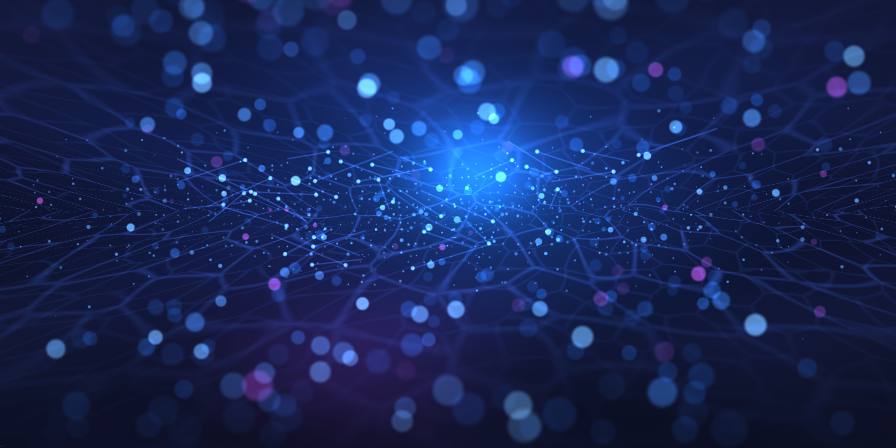
Reproduce this background procedurally as a Shadertoy shader.

```glsl
// A glowing network plane seen at a low angle with shallow focus: cellular
// strands recede to a sharp middle band, sparkles and thin links gather there,
// and hashed discs of light grow larger and softer away from the focus line.

const float FOCUS_Y = 0.53;
const vec3 NAVY = vec3(0.065, 0.082, 0.190);
const vec3 DEEP_BLUE = vec3(0.025, 0.075, 0.230);
const vec3 GLOW_BLUE = vec3(0.060, 0.360, 0.680);
const vec3 PURPLE = vec3(0.090, 0.015, 0.100);
const vec3 STRAND = vec3(0.130, 0.220, 0.470);
const vec3 AZURE = vec3(0.120, 0.430, 0.880);
const vec3 ICE = vec3(0.480, 0.800, 1.000);
const vec3 PINK = vec3(0.600, 0.220, 0.620);

vec2 hash2(float n) {
    return fract(sin(vec2(n * 12.71, n * 31.17) + 1.3) * 4375.85);
}

vec2 cellHash(vec2 c) {
    vec2 k = vec2(dot(c, vec2(127.1, 311.7)), dot(c, vec2(269.5, 183.3)));
    return fract(sin(k) * 43758.5);
}

// Gaussian falloff around a centre, with separate widths per axis.
float softSpot(vec2 p, vec2 centre, vec2 size) {
    vec2 q = (p - centre) / size;
    return exp(-dot(q, q));
}

float disc(vec2 p, vec2 centre, float radius, float blur) {
    return 1.0 - smoothstep(radius - blur, radius + blur, length(p - centre));
}

float segmentDistance(vec2 p, vec2 a, vec2 b) {
    vec2 ab = b - a;
    float t = clamp(dot(p - a, ab) / dot(ab, ab), 0.0, 1.0);
    return length(p - a - t * ab);
}

// Difference of the two nearest cell distances: zero on cell borders.
float cellBorder(vec2 q) {
    vec2 base = floor(q);
    float nearest = 9.0, second = 9.0;
    for (int j = -1; j <= 1; j++)
    for (int i = -1; i <= 1; i++) {
        vec2 c = base + vec2(i, j);
        float d = length(c + 0.1 + 0.8 * cellHash(c) - q);
        second = min(second, max(nearest, d));
        nearest = min(nearest, d);
    }
    return second - nearest;
}

// Strands on the plane; cells and line blur grow away from the focus line.
float web(vec2 p, float centreX, float density) {
    float offset = p.y - FOCUS_Y;
    float spread = 1.0 + 4.0 * abs(offset);
    vec2 q = vec2((p.x - centreX) / spread, sign(offset) * log(spread) * 0.42);
    q = q * density + 0.13 * sin(q.yx * density * 2.3 + vec2(0.0, 1.7));
    float width = 0.065 + 0.40 * abs(offset);
    return (1.0 - smoothstep(0.0, width, cellBorder(q))) * exp(-7.0 * offset * offset);
}

// One small light per grid cell, kept where its hash is below the density.
float sparkles(vec2 p, float size, float density, float px) {
    vec2 c = floor(p / size);
    vec2 h = cellHash(c);
    vec2 centre = (c + 0.25 + 0.5 * h) * size;
    float keep = step(fract(h.x * 17.3 + h.y * 7.1), density);
    float radius = size * mix(0.06, 0.17, h.y * h.y);
    return keep * disc(p, centre, radius, px) * mix(0.35, 1.0, h.x);
}

// Thin random links with bright nodes, around the middle of the plane.
vec3 links(vec2 p, vec2 centre, float px) {
    vec3 light = vec3(0.0);
    for (int i = 0; i < 38; i++) {
        float n = float(i);
        vec2 a = centre + (hash2(n + 3.0) - 0.5) * vec2(0.95, 0.27);
        vec2 b = a + (hash2(n + 71.0) - 0.5) * vec2(0.38, 0.15);
        float line = 1.0 - smoothstep(0.0, 0.0012 + px, segmentDistance(p, a, b));
        light += STRAND * line * 0.65 + ICE * disc(p, a, 0.0045, px) * 0.8;
    }
    return light;
}

// Discs of light, denser near the focus line, blurred by their distance to it.
vec3 bokeh(vec2 p, float aspect, float px) {
    vec3 light = vec3(0.0);
    for (int i = 0; i < 330; i++) {
        float n = float(i);
        vec2 h = hash2(n + 11.0), k = hash2(n + 503.0), m = hash2(n + 907.0);
        float side = 2.0 * h.y - 1.0;
        float offset = 0.50 * sign(side) * pow(abs(side), 1.35);
        float x = 0.5 + (h.x - 0.5) * mix(0.65, 1.05, k.x);
        vec2 centre = vec2(x * aspect, FOCUS_Y + offset);
        float radius = (0.005 + 0.058 * abs(offset)) * mix(0.65, 1.25, k.y);
        float strength = mix(0.15, 0.85, m.x * m.x) * exp(-5.0 * offset * offset);
        vec3 tint = mix(AZURE, ICE, smoothstep(0.55, 1.0, m.x));
        tint = mix(tint, PINK, step(0.86, m.y));
        float edge = max(px, radius * 0.22);
        light += tint * strength * disc(p, centre, radius, edge);
    }
    return light;
}

void mainImage(out vec4 fragColor, in vec2 fragCoord) {
    vec2 p = fragCoord / iResolution.y;
    float aspect = iResolution.x / iResolution.y;
    float px = 0.8 / iResolution.y;
    float midX = 0.5 * aspect;
    vec2 source = vec2(midX + 0.06, 0.60);

    // Navy haze, broad blue light and a purple patch below the middle.
    vec3 color = NAVY * mix(0.72, 1.0, smoothstep(0.0, 0.3, p.y));
    color += DEEP_BLUE * softSpot(p, vec2(midX, 0.62), vec2(0.85, 0.36));
    color += PURPLE * softSpot(p, vec2(midX - 0.22, 0.22), vec2(0.28, 0.20));
    color *= 0.95 + 0.08 * sin(p.x * 7.0 + 2.0 * sin(p.y * 9.0));

    // Darker openings between strands in two network layers.
    float strands = web(p, midX, 10.0) + 0.5 * web(p, midX + 0.37, 17.0);
    float band = softSpot(p, vec2(midX, FOCUS_Y - 0.03), vec2(1.8, 0.20));
    color *= 1.0 - 0.22 * band;
    color += STRAND * strands * mix(0.22, 0.55, band);

    // Bright source above the focus line, fading quickly below it.
    float lift = smoothstep(0.44, 0.62, p.y);
    color += GLOW_BLUE * softSpot(p, source, vec2(0.13, 0.12)) * mix(0.35, 1.0, lift);
    color += GLOW_BLUE * 0.32 * softSpot(p, source, vec2(0.36, 0.22));

    // Fine light in the sharp band, then the scattered discs.
    float dense = softSpot(p, vec2(midX, FOCUS_Y), vec2(0.48, 0.10));
    float sparse = softSpot(p, vec2(midX, FOCUS_Y), vec2(1.3, 0.13));
    float fine = sparkles(p, 0.017, 0.55 * dense + 0.12 * sparse, px);
    fine += sparkles(p + 0.31, 0.029, 0.40 * dense + 0.22 * sparse, px);
    color += mix(AZURE, ICE, 0.65) * fine * 0.8;
    color += links(p, vec2(midX - 0.03, FOCUS_Y), px);
    color += bokeh(p, aspect, px);

    fragColor = vec4(min(color, vec3(1.0)), 1.0);
}
```
